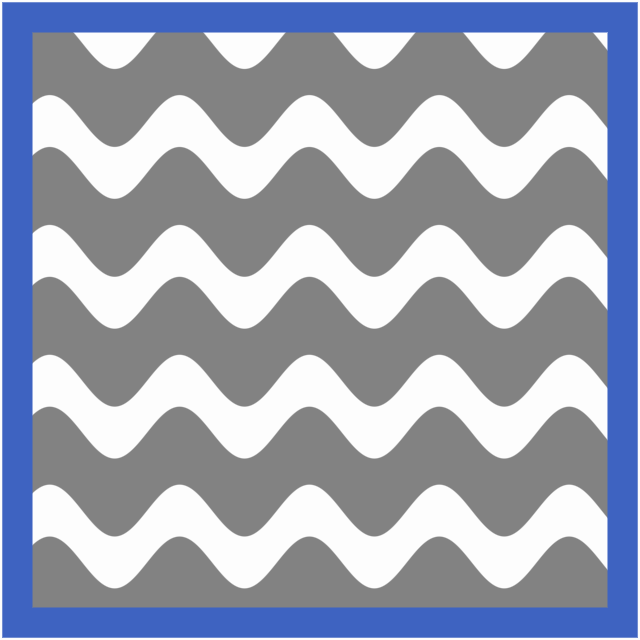
This pattern is drawn by a Shadertoy shader. Its source:

```glsl
#define PERIOD 0.2029        // wavelength and row spacing
#define CREST_X 0.4835       // position of one crest
#define ROW_Y 0.7704         // mean height of one white band
#define AMPLITUDE 0.0405
#define BAND_WIDTH 0.0811    // vertical thickness of a white band
#define MARGIN 0.0035        // pale rim outside the frame
#define FRAME_INNER 0.0508   // inner edge of the frame
#define SOFTNESS 0.0026
#define GRAY vec3(0.51)
#define WHITE vec3(0.992)
#define BLUE vec3(0.243, 0.388, 0.757)

const float TAU = 6.2831853;

// Coverage of a shape from its signed distance, negative inside
float coverage(float dist, float edge) {
    return 1.0 - smoothstep(-0.5 * edge, 0.5 * edge, dist);
}

// Signed distance to the square inset from the canvas edge
float insetSquare(vec2 p, float inset) {
    vec2 d = abs(p - 0.5) - (0.5 - inset);
    return max(d.x, d.y);
}

// Approximate distance to the nearest repeated wavy band
float waveBands(vec2 p) {
    float phase = TAU * (p.x - CREST_X) / PERIOD;
    float offset = p.y - ROW_Y - AMPLITUDE * cos(phase);
    float rowOffset = (fract(offset / PERIOD + 0.5) - 0.5) * PERIOD;
    float slope = AMPLITUDE * TAU / PERIOD * sin(phase);
    return (abs(rowOffset) - 0.5 * BAND_WIDTH) / sqrt(1.0 + slope * slope);
}

void mainImage(out vec4 fragColor, in vec2 fragCoord) {
    float side = min(iResolution.x, iResolution.y);
    vec2 p = (fragCoord - 0.5 * iResolution.xy) / side + 0.5;
    float pixel = 1.0 / side;
    float edge = max(SOFTNESS, 1.5 * pixel);

    // Waves inside, then the frame and its pale rim
    vec3 waves = mix(GRAY, WHITE, coverage(waveBands(p), edge));
    vec3 color = mix(WHITE, BLUE, coverage(insetSquare(p, MARGIN), edge));
    color = mix(color, waves, coverage(insetSquare(p, FRAME_INNER), pixel));

    fragColor = vec4(color, 1.0);
}
```
